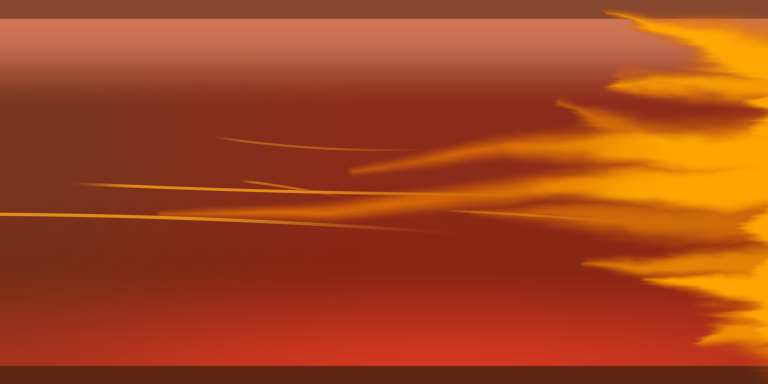
A WebGL 2 fragment shader for this background:

```glsl
#version 300 es
precision highp float;
// Flames sweeping in from the right over a red-brown banded backdrop with fine glowing filaments.
uniform vec2 u_resolution;
out vec4 fragColor;

const vec3 ORANGE = vec3(0.89, 0.43, 0.03);
const vec3 YELLOW = vec3(1.0, 0.66, 0.0);
const vec3 GOLD = vec3(0.93, 0.59, 0.08);

float hash(vec2 p) {
    return fract(sin(dot(p, vec2(127.1, 311.7))) * 43758.5453);
}

float noise(vec2 p) {
    vec2 i = floor(p), f = fract(p);
    f = f * f * (3.0 - 2.0 * f);
    return mix(mix(hash(i), hash(i + vec2(1, 0)), f.x),
               mix(hash(i + vec2(0, 1)), hash(i + vec2(1, 1)), f.x), f.y);
}

float fbm(vec2 p) {
    float sum = 0.0, amp = 0.5;
    for (int i = 0; i < 4; i++) {
        sum += amp * noise(p);
        p = p * 2.03 + 7.1;
        amp *= 0.5;
    }
    return sum;
}

// Soft tapered stroke from a to b, with radius growing from ra to rb
float tongue(vec2 p, vec2 a, vec2 b, float ra, float rb) {
    vec2 ab = b - a;
    float h = clamp(dot(p - a, ab) / dot(ab, ab), 0.0, 1.0);
    float r = mix(ra, rb, h);
    float soft = 0.5 * r + 0.013;
    return 1.0 - smoothstep(-soft, soft, length(p - a - ab * h) - r);
}

// Thin parabolic line from a to b, bent by sag and fading at both ends
float filament(vec2 p, vec2 a, vec2 b, float sag, float width, float px) {
    float h = (p.x - a.x) / (b.x - a.x);
    float y = mix(a.y, b.y, h) + 4.0 * sag * h * (1.0 - h);
    float ends = smoothstep(0.0, 0.15, h) * (1.0 - smoothstep(0.45, 1.0, h));
    return ends * (1.0 - smoothstep(width, width + 1.5 * px, abs(p.y - y)));
}

vec3 backdrop(vec2 p, float px) {
    vec3 middle = mix(vec3(0.47, 0.21, 0.12), vec3(0.545, 0.17, 0.10), smoothstep(0.0, 1.0, p.x));
    middle = mix(middle * vec3(0.98, 0.85, 0.75), middle, smoothstep(0.25, 0.6, p.y));
    vec3 haze = mix(vec3(0.69, 0.36, 0.26), vec3(0.81, 0.46, 0.33), smoothstep(0.78, 0.95, p.y));
    vec3 col = mix(middle, haze, smoothstep(0.71, 0.88, p.y));
    // Red glow along the floor
    float glow = 1.0 - smoothstep(0.03, 0.33, p.y);
    float spread = exp(-pow((p.x - 1.15) / 1.1, 2.0));
    col = mix(col, vec3(0.83, 0.22, 0.13), glow * mix(0.25, 1.0, spread));
    // Dark top and bottom bands
    col = mix(col, vec3(0.52, 0.28, 0.18), smoothstep(-px, px, p.y - 0.951));
    return mix(vec3(0.36, 0.15, 0.07), col, smoothstep(-px, px, p.y - 0.047));
}

// Combined density of the trailing tongues and the body of fire
float flame(vec2 p) {
    float f = tongue(p, vec2(0.42, 0.443), vec2(0.85, 0.446), 0.002, 0.016);
    f = max(f, tongue(p, vec2(0.85, 0.446), vec2(1.42, 0.513), 0.016, 0.026));
    f = max(f, tongue(p, vec2(1.42, 0.513), vec2(2.05, 0.52), 0.026, 0.10));
    f = max(f, 0.9 * tongue(p, vec2(0.92, 0.553), vec2(1.32, 0.617), 0.004, 0.021));
    f = max(f, tongue(p, vec2(1.32, 0.617), vec2(2.05, 0.60), 0.021, 0.10));
    f = max(f, 0.7 * tongue(p, vec2(1.23, 0.45), vec2(2.05, 0.43), 0.002, 0.08));
    f = max(f, 0.75 * tongue(p, vec2(1.48, 0.73), vec2(1.66, 0.64), 0.004, 0.045));
    // Ragged upper and lower tongues
    f = max(f, tongue(p, vec2(1.60, 0.96), vec2(2.05, 0.81), 0.004, 0.10));
    f = max(f, 0.95 * tongue(p, vec2(1.63, 0.785), vec2(2.05, 0.77), 0.015, 0.05));
    f = max(f, 0.85 * tongue(p, vec2(1.54, 0.325), vec2(2.05, 0.31), 0.004, 0.07));
    f = max(f, tongue(p, vec2(1.68, 0.285), vec2(2.05, 0.22), 0.006, 0.09));
    f = max(f, 0.9 * tongue(p, vec2(1.85, 0.11), vec2(2.05, 0.16), 0.02, 0.08));
    return max(f, tongue(p, vec2(2.05, 0.80), vec2(2.05, 0.19), 0.09, 0.13));
}

void main() {
    vec2 uv = gl_FragCoord.xy / u_resolution;
    vec2 p = vec2(uv.x * 2.0, uv.y);
    float px = 1.0 / u_resolution.y;
    vec3 col = backdrop(p, px);

    // Fire, torn into horizontal streaks toward the right
    float streaks = fbm(vec2(p.x * 4.0, p.y * 38.0));
    float billow = fbm(p * vec2(5.0, 11.0) + 3.7);
    float tear = smoothstep(1.1, 1.75, p.x);
    vec2 q = p + tear * vec2(0.17 * (streaks - 0.47), 0.06 * (billow - 0.47));
    q.y += 0.008 * (billow - 0.47);
    float heat = flame(q);
    float density = clamp(heat * mix(1.0, 0.8 + 0.45 * streaks, 1.0 - heat * tear), 0.0, 1.0);
    float hot = smoothstep(1.2, 1.75, p.x + 0.3 * (billow - 0.5)) * heat * heat;
    vec3 fire = mix(ORANGE, YELLOW, hot);
    fire *= 1.0 - 0.12 * (1.0 - streaks) * (1.0 - hot);
    col = mix(col, fire, density * 0.97);

    // Filaments
    float lines = filament(p, vec2(-0.25, 0.442), vec2(1.24, 0.388), 0.016, 0.0022, px);
    lines = max(lines, filament(p, vec2(0.17, 0.523), vec2(1.45, 0.493), -0.008, 0.0018, px));
    lines = max(lines, 0.5 * filament(p, vec2(0.54, 0.646), vec2(1.15, 0.613), -0.016, 0.0008, px));
    lines = max(lines, 0.65 * filament(p, vec2(0.62, 0.530), vec2(0.92, 0.480), 0.004, 0.001, px));
    lines = max(lines, 0.5 * filament(p, vec2(1.15, 0.452), vec2(1.65, 0.418), 0.003, 0.001, px));
    col = mix(col, GOLD, lines * 0.9);

    fragColor = vec4(col, 1.0);
}
```
